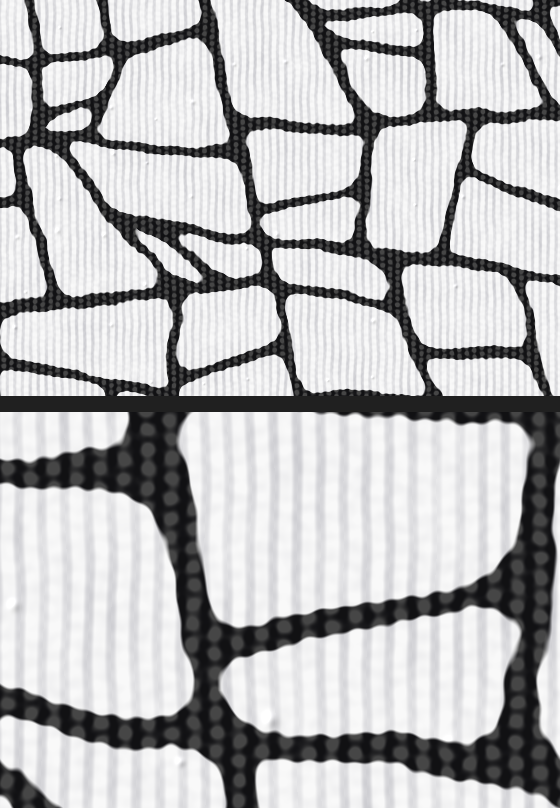
Top, the full canvas; bottom, a detail of the centre.
Reproduce this pattern procedurally as a Shadertoy shader.

```glsl
const float TAU = 6.2832;
const vec3 JOINT_DARK = vec3(0.065, 0.065, 0.075);
const vec3 JOINT_LIGHT = vec3(0.275, 0.275, 0.275);
const vec3 PAINT_SHADE = vec3(0.83, 0.83, 0.845);
const vec3 PAINT_LIGHT = vec3(0.975);

float hash(float n) {
    n = fract(n * 0.1031);
    n *= n + 33.33;
    return fract(n * (n + n));
}

vec2 hash2(vec2 p) {
    vec3 q = fract(p.xyx * vec3(0.1031, 0.1030, 0.0973));
    q += dot(q, q.yzx + 33.33);
    return fract((q.xx + q.yz) * q.zy);
}

float cornerSlope(vec2 cell, vec2 offset) {
    float angle = TAU * hash2(cell).x;
    return dot(vec2(cos(angle), sin(angle)), offset);
}

// Gradient noise, roughly -0.7 to 0.7
float noise(vec2 p) {
    vec2 i = floor(p), f = fract(p), u = f * f * f * (f * (f * 6.0 - 15.0) + 10.0);
    vec2 e = vec2(0.0, 1.0);
    return mix(mix(cornerSlope(i, f), cornerSlope(i + e.yx, f - e.yx), u.x),
               mix(cornerSlope(i + e, f - e), cornerSlope(i + 1.0, f - 1.0), u.x), u.y);
}

// A line is (offset, slope) along the other axis
float lineAt(vec2 line, float t) {
    return line.x + line.y * t;
}

float lineDistance(vec2 line, vec2 p) {
    return (p.x - lineAt(line, p.y)) / sqrt(1.0 + line.y * line.y);
}

vec2 cutBetween(vec2 a, vec2 b, float share, float tilt, float pivot) {
    return mix(a, b, share) + tilt * vec2(-pivot, 1.0);
}

// Slanted recursive splitting; returns the rounded depth inside a stone
float stoneDepth(vec2 p, float seed, float radius) {
    vec2 left = vec2(-0.35, 0.0), right = vec2(1.8, 0.0);
    vec2 bottom = vec2(-0.3, 0.0), top = vec2(1.3, 0.0);
    float id = 1.0;
    for (int i = 0; i < 9; i++) {
        vec2 m = 0.5 * (left + right), n = 0.5 * (bottom + top), c;
        c.x = (m.x + m.y * n.x) / (1.0 - m.y * n.y);
        c.y = lineAt(n, c.x);
        vec2 size = vec2(lineAt(right - left, c.y), lineAt(top - bottom, c.x));
        float key = id * 3.17 + seed;
        if (size.x * size.y < mix(0.02, 0.15, hash(key))) break;

        float share = mix(0.28, 0.72, hash(key + 41.3));
        float lean = 0.6 * (hash(key + 87.9) - 0.5);
        bool beyond;
        if (size.x > 1.25 * size.y) {
            vec2 cut = cutBetween(left, right, share, lean * size.x / size.y, c.y);
            beyond = p.x > lineAt(cut, p.y);
            if (beyond) left = cut; else right = cut;
        } else {
            vec2 cut = cutBetween(bottom, top, share, lean * size.y / size.x, c.x);
            beyond = p.y > lineAt(cut, p.x);
            if (beyond) bottom = cut; else top = cut;
        }
        id = 2.0 * id + (beyond ? 1.0 : 0.0);
    }
    vec2 inside = vec2(min(lineDistance(left, p), -lineDistance(right, p)),
                       min(lineDistance(bottom, p.yx), -lineDistance(top, p.yx)));
    return radius - length(max(radius - inside, 0.0));
}

// Canvas weave: x is the vertical rib, y the knots along it
vec2 weave(vec2 p, vec2 pitch) {
    vec2 q = p / pitch;
    float shift = 0.5 * mod(floor(q.x), 2.0);
    return 0.5 - 0.5 * cos(TAU * vec2(q.x, q.y + shift));
}

// Sparse dimples, lit from the upper left
float dimples(vec2 p, float density) {
    vec2 cell = floor(p * density), rnd = hash2(cell + 19.0);
    vec2 d = (fract(p * density) - 0.25 - 0.5 * rnd) / density;
    float size = mix(0.003, 0.006, rnd.y);
    float spot = exp(-dot(d, d) / (size * size));
    return step(0.6, hash2(cell + 57.0).x) * spot * dot(d, vec2(-0.7, 0.7)) / size;
}

void mainImage(out vec4 fragColor, in vec2 fragCoord) {
    vec2 p = fragCoord / iResolution.y;

    // Hand-drawn stone outlines
    vec2 bend = vec2(noise(p * 3.0 + 5.0), noise(p * 3.0 + 31.0));
    vec2 ripple = vec2(noise(p * 13.0 + 11.0), noise(p * 13.0 + 47.0));
    float depth = stoneDepth(p + 0.045 * bend + 0.009 * ripple, 12.0, 0.05);
    float halfJoint = 0.0125 + 0.006 * noise(p * 7.0) + 0.004 * noise(p * 42.0);

    // Cloth relief
    vec2 cloth = p + 0.004 * vec2(noise(p * vec2(9.0, 14.0)), noise(p * 11.0 + 3.0));
    vec2 thread = weave(cloth, vec2(0.0195, 0.0165));
    float grain = noise(p * 110.0);
    float edge = depth - halfJoint + 0.002 * (thread.x - 0.5);
    float blur = max(0.0018, 0.8 / iResolution.y);
    float paint = smoothstep(-blur, blur, edge);

    // Bare dark cloth between the stones
    float knot = thread.x * (0.3 + 0.7 * thread.y) + 0.3 * grain;
    vec3 joint = mix(JOINT_DARK, JOINT_LIGHT, smoothstep(0.0, 0.65, knot));

    // Thick white paint softening the ribs
    float patches = noise(p * vec2(16.0, 9.0) + 70.0);
    float groove = (1.0 - smoothstep(0.0, 0.7, thread.x)) * (0.75 + 0.6 * patches);
    groove += 0.12 * (1.0 - thread.y) + 0.22 * noise(p * vec2(60.0, 38.0)) + 0.15 * grain;
    vec3 coat = mix(PAINT_LIGHT, PAINT_SHADE, clamp(groove, 0.0, 1.2));
    coat += 0.3 * dimples(p, 9.0);

    fragColor = vec4(clamp(mix(joint, coat, paint), 0.0, 1.0), 1.0);
}
```
